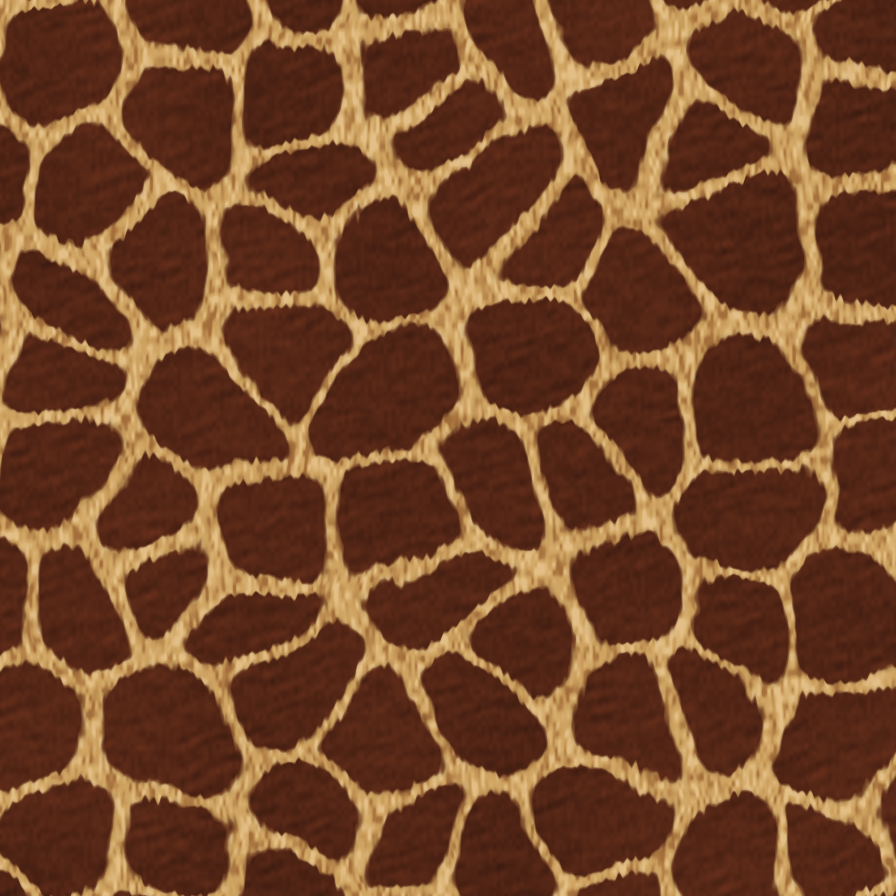
A WebGL 1 fragment shader for this pattern:

```glsl
precision highp float;
// Giraffe hide: dark leathery patches parted by a net of pale, short fur.
// A warped Voronoi diagram gives the net; a soft minimum of its border distances
// widens the junctions, and stretched noise makes the hairs and the wrinkles.

uniform vec2 u_resolution;

#define CELLS 7.9        // patches across the canvas
#define JITTER 0.86      // irregularity of the patches
#define HALF_WIDTH 0.0080 // mean half width of the net
#define ROUNDING 15.0    // lower values fill the junctions more
#define BEND 0.024       // slow bending of the net
#define WOBBLE 0.0075    // small kinks in the net
#define FRAY 0.0085      // length of the hairs on the borders
#define SOFTNESS 0.0021  // blur of the borders

const vec3 PATCH = vec3(0.325, 0.147, 0.085);
const vec3 RIM   = vec3(0.47, 0.27, 0.15);
const vec3 SHADE = vec3(0.64, 0.43, 0.23);
const vec3 FUR   = vec3(0.81, 0.64, 0.38);
const vec3 SHEEN = vec3(0.89, 0.75, 0.53);

float hash(vec2 p) {
  vec3 q = fract(p.xyx * vec3(0.1031, 0.1030, 0.0973));
  q += dot(q, q.yzx + 33.33);
  return fract((q.x + q.y) * q.z);
}

vec2 hash2(vec2 p) {
  return vec2(hash(p + 17.3), hash(p + 71.9));
}

float noise(vec2 p) {
  vec2 i = floor(p), f = fract(p);
  f = f * f * (3.0 - 2.0 * f);
  return mix(mix(hash(i), hash(i + vec2(1.0, 0.0)), f.x),
             mix(hash(i + vec2(0.0, 1.0)), hash(i + 1.0), f.x), f.y);
}

vec2 noise2(vec2 p) {
  return vec2(noise(p), noise(p + 43.7)) - 0.5;
}

vec2 seed(vec2 cell) {
  return cell + 0.5 + JITTER * (hash2(cell + 60.0) - 0.5);
}

// Soft distance to the nearest Voronoi border, in cell units
float borderDistance(vec2 p) {
  vec2 cell = floor(p), nearCell = cell, toNear = vec2(8.0);
  for (int y = -1; y <= 1; y++) {
    for (int x = -1; x <= 1; x++) {
      vec2 c = cell + vec2(float(x), float(y));
      vec2 r = seed(c) - p;
      if (dot(r, r) < dot(toNear, toNear)) {
        toNear = r;
        nearCell = c;
      }
    }
  }
  float sum = 0.0;
  for (int y = -2; y <= 2; y++) {
    for (int x = -2; x <= 2; x++) {
      if (x == 0 && y == 0) continue;
      vec2 r = seed(nearCell + vec2(float(x), float(y))) - p;
      float d = dot(0.5 * (toNear + r), normalize(r - toNear));
      sum += exp(-ROUNDING * d);
    }
  }
  return -log(sum) / ROUNDING;
}

// Short, slightly slanted folds lit from above
float wrinkles(vec2 p) {
  p += 0.014 * noise2(p * 22.0);
  vec2 q = vec2(p.x * 42.0 + p.y * 14.0, p.y * 105.0 - p.x * 38.0);
  return noise(q) - noise(q + vec2(0.15, 0.75));
}

vec3 leather(vec2 p) {
  float grain = noise(p * vec2(230.0, 150.0)) - 0.5;
  float blotch = noise(p * 7.0) - 0.5;
  float light = 1.0 + 0.19 * wrinkles(p) + 0.17 * grain + 0.14 * blotch;
  return PATCH * light;
}

vec3 fur(vec2 p) {
  vec2 q = p + 0.006 * noise2(p * 30.0);
  float hair = 0.6 * noise(q * vec2(270.0, 105.0))
             + 0.4 * noise(q * vec2(130.0, 60.0) + 9.0);
  vec3 tone = mix(SHADE, FUR, smoothstep(0.12, 0.52, hair));
  return mix(tone, SHEEN, smoothstep(0.48, 0.82, hair));
}

void main() {
  vec2 p = gl_FragCoord.xy / min(u_resolution.x, u_resolution.y);

  // Bent net with mostly vertical hairs along its borders
  vec2 w = p + BEND * noise2(p * 13.0) + WOBBLE * noise2(p * 38.0 + 5.0);
  w.y += FRAY * (noise(p * vec2(210.0, 45.0)) - 0.5);
  float width = HALF_WIDTH * (0.6 + 0.8 * noise(p * 11.0 + 3.0));
  float inside = width - borderDistance(w * CELLS) / CELLS;
  inside += 0.25 * FRAY * (noise(p * vec2(240.0, 90.0) + 31.0) - 0.5);

  // Leather, a dark rim, then fur that brightens toward the middle
  float blur = max(SOFTNESS, 0.8 / min(u_resolution.x, u_resolution.y));
  vec3 pelt = fur(p) * mix(0.88, 1.0, smoothstep(0.0, 0.005, inside));
  vec3 color = mix(leather(p), RIM, smoothstep(-blur, 0.0, inside));
  color = mix(color, pelt, smoothstep(-0.3 * blur, blur, inside));
  gl_FragColor = vec4(color, 1.0);
}
```
